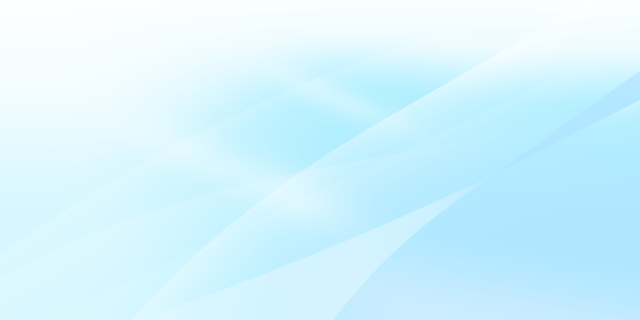
This background is drawn by a Shadertoy shader. Its source:

```glsl
// Pale sky-blue backdrop: a white haze melts into cyan, crossed by soft wisps.
// Sweeping cubic curves carry translucent veils that fade below each crest,
// and two slim petals meet at a point on the right. Height of the canvas = 1.

const vec3 WHITE    = vec3(0.992, 0.998, 1.0);
const vec3 CYAN     = vec3(0.690, 0.937, 1.0);
const vec3 BLUE     = vec3(0.688, 0.906, 1.0);
const vec3 LAVENDER = vec3(0.795, 0.925, 1.0);
const vec3 LIGHT    = vec3(0.885, 0.970, 1.0);
const vec3 SHADE    = vec3(0.690, 0.887, 1.0);

const float LEFT_TINT    = 0.46;  // depth of colour on the left
const float HAZE_TINT    = 0.22;  // faint colour inside the upper haze
const float PETAL_LIGHT  = 0.58;
const float PETAL_SHADE  = 0.60;
const float WISP_LIGHT   = 0.36;

// Curves: cubic coefficients around x = 1, constant term first
const int VEILS = 4;
const vec4 VEIL_CURVE[VEILS] = vec4[](
    vec4(0.760, 0.410, -0.143, 0.00),
    vec4(0.503, 0.654, -0.222, 0.20),
    vec4(0.475, 0.200, -0.067, 0.08),
    vec4(0.405, 0.478,  0.000, 0.00));
// Veils: opacity on the left, opacity on the right, fall-off
const vec3 VEIL_LOOK[VEILS] = vec3[](
    vec3(0.18, 0.16, 0.11), vec3(0.34, 0.55, 0.12),
    vec3(0.17, 0.05, 0.13), vec3(0.10, 0.10, 0.10));

const vec4 LIGHT_TOP    = vec4( 0.214, 0.410,  0.060, 0.00);
const vec4 LIGHT_BOTTOM = vec4(-0.059, 1.452, -1.404, 0.87);
const vec4 DARK_TOP     = vec4( 0.069, 0.710,  0.000, 0.00);
const vec4 DARK_BOTTOM  = vec4( 0.177, 0.510,  0.000, 0.00);

// Wisps: centre and half sizes, all tilted along the same direction
const int WISPS = 3;
const vec4 WISP[WISPS] = vec4[](
    vec4(1.03, 0.70, 0.24, 0.045),
    vec4(0.60, 0.52, 0.26, 0.070),
    vec4(0.93, 0.38, 0.20, 0.080));
const vec2 WISP_DIR = vec2(0.921, -0.389);

// Signed height of p above a curve
float above(vec2 p, vec4 c) {
    float u = p.x - 1.0;
    return p.y - (c.x + u * (c.y + u * (c.z + u * c.w)));
}

// Smooth coverage of the positive side
float cover(float d) {
    float pixel = 1.0 / iResolution.y;
    return smoothstep(-pixel, pixel, d);
}

float between(vec2 p, vec4 top, vec4 bottom) {
    return cover(-above(p, top)) * cover(above(p, bottom));
}

// Elongated soft glow along WISP_DIR
float wisp(vec2 p, vec4 w) {
    vec2 d = p - w.xy;
    vec2 q = vec2(dot(d, WISP_DIR), dot(d, vec2(-WISP_DIR.y, WISP_DIR.x))) / w.zw;
    return exp(-dot(q, q));
}

// Haze at the top giving way to cyan and blue
vec3 backdrop(vec2 p) {
    float side = smoothstep(0.15, 1.1, p.x);
    float level = mix(0.55, 0.80, side) - 0.04 * smoothstep(1.1, 1.6, p.x);
    float width = mix(0.28, 0.10, side);
    float tint = 1.0 - smoothstep(level - width, level + width, p.y);
    tint *= mix(LEFT_TINT, 1.0, smoothstep(0.3, 1.15, p.x));

    // Thin colour reaching up into the haze, strongest to the right
    float reach = 1.0 - smoothstep(0.74, 1.06, p.y);
    tint = max(tint, 0.0) + (1.0 - tint) * HAZE_TINT * reach * mix(0.4, 1.5, side);

    vec3 deep = mix(CYAN, BLUE, smoothstep(0.75, 0.3, p.y) * smoothstep(0.6, 1.5, p.x));
    vec3 col = mix(WHITE, deep, tint);

    // Paler ground rising toward the centre
    float ground = 0.42 - 0.17 * p.x;
    float low = smoothstep(ground + 0.10, ground - 0.18, p.y);
    return mix(col, LAVENDER, low * smoothstep(0.7, 1.3, p.x));
}

void mainImage(out vec4 fragColor, in vec2 fragCoord) {
    // Width is always 2, so the layout fills the canvas
    vec2 p = fragCoord / iResolution.xy * vec2(2.0, 1.0);
    vec3 col = backdrop(p);

    for (int i = 0; i < WISPS; i++)
        col = mix(col, WHITE, WISP_LIGHT * wisp(p, WISP[i]));

    // Veils, brightest at the crest
    for (int i = 0; i < VEILS; i++) {
        vec3 look = VEIL_LOOK[i];
        float d = -above(p, VEIL_CURVE[i]);
        float opacity = mix(look.x, look.y, smoothstep(0.9, 1.6, p.x));
        col = mix(col, WHITE, opacity * exp(-max(d, 0.0) / look.z) * cover(d));
    }

    // Light petal on the left of the meeting point, dark one on the right
    float light = between(p, LIGHT_TOP, LIGHT_BOTTOM) * smoothstep(1.62, 1.3, p.x);
    col = mix(col, LIGHT, PETAL_LIGHT * light);
    float dark = between(p, DARK_TOP, DARK_BOTTOM) * step(1.5, p.x);
    col = mix(col, SHADE, PETAL_SHADE * dark);

    // Thin gleam under the dark petal
    float gap = -above(p, DARK_BOTTOM);
    float gleam = cover(gap) * exp(-max(gap, 0.0) / 0.03);
    col = mix(col, WHITE, 0.35 * gleam * smoothstep(1.82, 2.0, p.x));

    fragColor = vec4(col, 1.0);
}
```
